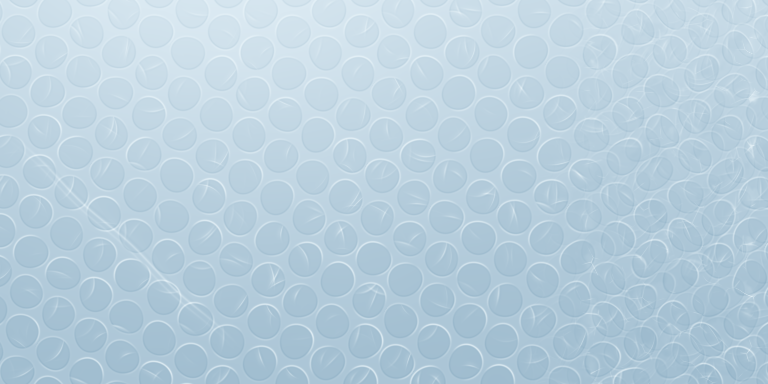
Reproduce this texture procedurally as a WebGL 2 fragment shader.

```glsl
#version 300 es
precision highp float;
// Pale blue bubble wrap: hexagonal film bubbles, wrinkles, a crease and a rumpled right side.
uniform vec2 u_resolution;
out vec4 outColor;

#define STEP_DOWN vec2(0.0844, -0.0536)
#define STEP_UP vec2(0.0940, 0.0542)
#define FIRST_BUBBLE vec2(0.669, 0.862)
#define RADIUS 0.0455
#define RIM_WIDTH 0.0025
#define WRINKLES 4
#define SHADE_LOW vec3(0.664, 0.768, 0.835)
#define SHADE_HIGH vec3(0.885, 0.936, 0.966)
#define BUBBLE_TINT vec3(0.040, 0.030, 0.024)
#define SHINE vec3(0.91, 0.955, 0.975)

vec2 hash2(vec2 p) {
  return fract(sin(vec2(dot(p, vec2(127.1, 311.7)), dot(p, vec2(269.5, 183.3)))) * 43758.55);
}

float bell(float x, float width) { x /= width; return exp(-x * x); }

float waves(vec2 p) {
  float sum = 0.0, amp = 0.5;
  for (int i = 0; i < 4; i++) {
    sum += amp * sin(p.x + 1.7 * sin(p.y)) * cos(p.y + 1.3 * sin(p.x));
    p = mat2(1.5, 1.1, -1.1, 1.5) * p + 2.3;
    amp *= 0.6;
  }
  return sum;
}

// Distance between the two nearest cell points: zero on cell borders.
float cellEdge(vec2 p) {
  vec2 cell = floor(p);
  float near = 9.0, next = 9.0;
  for (int y = -1; y <= 1; y++)
    for (int x = -1; x <= 1; x++) {
      vec2 c = cell + vec2(x, y);
      float d = length(c + hash2(c) - p);
      next = min(next, max(near, d));
      near = min(near, d);
    }
  return next - near;
}

// One sheet of bubbles: x = body coverage, y = shine, z = thin shadow.
vec3 bubbleSheet(vec2 p, float wear, float px) {
  mat2 lattice = mat2(STEP_DOWN, STEP_UP);
  vec2 q = inverse(lattice) * (p - FIRST_BUBBLE), id = vec2(0.0), v = vec2(9.0);
  for (int k = 0; k < 4; k++) {
    vec2 c = floor(q) + vec2(k & 1, k >> 1);
    vec2 w = p - FIRST_BUBBLE - lattice * c;
    if (dot(w, w) < dot(v, v)) { v = w; id = c; }
  }
  vec2 h = hash2(id), g = hash2(id + 41.3);
  v -= (g - 0.5) * 0.003;
  float a = atan(v.y, v.x);
  float wobble = 0.02 * sin(2.0 * a + 6.3 * h.x) + 0.014 * sin(3.0 * a + 6.3 * h.y);
  float d = length(v) - RADIUS * (0.97 + wobble * (1.0 + 1.3 * wear));
  float soft = 0.6 * px + 0.001;
  float body = smoothstep(soft, -soft, d);

  // Rim: bright upper arc, fainter lower arc, thin shadow inside.
  float upper = smoothstep(0.1, 0.95, cos(a - 1.75 + 1.6 * (h.x - 0.5)));
  float lower = smoothstep(0.5, 1.0, cos(a + 0.9 + 2.4 * (h.y - 0.5)));
  float shine = bell(d - 0.0015, RIM_WIDTH) * (upper * (0.25 + 0.6 * g.x) + 0.5 * lower * g.y + 0.05);
  float shadow = bell(d + 0.0025, 0.0022) * (0.4 + 0.6 * smoothstep(0.3, -0.7, sin(a + h.x - 0.5)));

  // Wrinkles: thin tapered arcs pressed into the top of some bubbles.
  for (int k = 0; k < WRINKLES; k++) {
    vec2 r = hash2(id * 1.7 + float(k) * 13.1), s = hash2(id + float(k) * 7.7 + 3.0);
    float turn = 0.5 + 2.2 * (r.x - 0.5) + 1.2 * float(k & 1);
    vec2 w = mat2(cos(turn), -sin(turn), sin(turn), cos(turn)) * v / RADIUS;
    float bend = w.y - (r.y - 0.5) * 1.4 - (s.x - 0.5) * 0.9 * w.x * w.x;
    float span = bell(w.x - (s.y - 0.5) * 0.8, 0.3 + 0.35 * s.x);
    float strength = smoothstep(0.85 - 0.55 * wear, 1.1, s.y + 0.25 * h.y) * span * body;
    shine += 0.5 * strength * (bell(bend, 0.035 + 0.03 * r.y) + 0.25 * bell(bend - 0.1, 0.13));
    shadow += 0.5 * strength * bell(bend + 0.1, 0.06);
  }
  return vec3(body, shine, shadow);
}

void main() {
  float px = 1.0 / u_resolution.y;
  vec2 p = gl_FragCoord.xy * px;
  float rumple = smoothstep(1.36, 1.66, p.x + 0.1 * (0.5 - p.y));
  float drift = waves(p * 5.0 + 1.0);
  float wear = clamp(0.3 + 0.55 * drift + 0.45 * rumple, 0.0, 1.0);

  // Sheet stretched at the lower left and buckled at the right.
  float depth = 1.0 - p.y;
  vec2 s = p + vec2(0.012 * depth * depth, -0.038 * clamp(1.0 - p.x / 0.62, 0.0, 1.0) * depth);
  s += rumple * 0.007 * vec2(sin(23.0 * p.y + 9.0 * p.x), sin(27.0 * p.x + 4.0 * p.y));
  vec3 film = bubbleSheet(s, wear, px);
  vec3 back = bubbleSheet(s * vec2(1.03, 1.0) + vec2(0.0, 0.031), wear, px);
  film = mix(film, film * vec3(0.65, 0.8, 1.0) + back * vec3(0.25, 0.4, 0.6), rumple);

  // Fine folds on the rumpled side, gathered along upright seams.
  float seam = 0.0;
  for (int k = 0; k < 3; k++)
    seam += bell(p.x - 1.536 - 0.21 * float(k) - 0.006 * sin(9.0 * p.y + float(k)), 0.016);
  float fold = bell(cellEdge(p * vec2(17.0, 21.0) + 0.8 * drift), 0.055);
  float patches = smoothstep(0.0, 0.45, waves(p * 24.0));
  film.y += rumple * patches * (0.25 * fold + seam * (0.2 + 0.3 * fold));
  film.z += rumple * 0.5 * smoothstep(0.1, 0.5, waves(p * 19.0 + 5.0));

  // Long slanting crease across the lower left.
  vec2 along = normalize(vec2(0.39, -0.364)), c = p - vec2(0.156, 0.531);
  float t = dot(c, along), side = dot(c, vec2(-along.y, along.x)) + 0.004 * sin(19.0 * t);
  float reach = smoothstep(-0.22, 0.05, t) * smoothstep(0.66, 0.4, t);
  film.y += reach * (0.42 * bell(side, 0.003) + 0.2 * bell(side + 0.014, 0.003) + 0.1 * bell(side, 0.025));
  film.z += reach * 0.5 * bell(side - 0.008, 0.004);

  // Soft light from the top, left of centre.
  vec2 glow = p - vec2(0.6, 1.0);
  float light = 0.58 * pow(p.y, 1.4) + 0.32 * exp(-2.2 * dot(glow, glow)) + 0.02 * drift;
  vec3 color = mix(SHADE_LOW, SHADE_HIGH, clamp(light, 0.0, 1.0));
  color -= BUBBLE_TINT * (film.x * (1.0 - 0.4 * light) + 0.9 * film.z);
  color = mix(color, SHINE, clamp(0.85 * film.y, 0.0, 0.85));
  outColor = vec4(color, 1.0);
}
```
